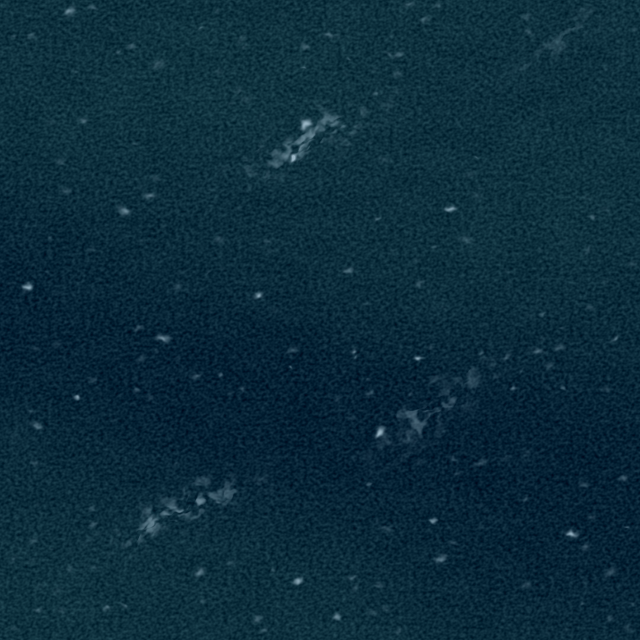
Reproduce this texture procedurally as a WebGL 2 fragment shader.

```glsl
#version 300 es
precision highp float;

uniform vec2 u_resolution;
out vec4 fragColor;

vec2 hash2(vec2 cell) {
    uvec2 v = uvec2(ivec2(cell)) * 1664525u + 1013904223u;
    v.x += v.y * 1664525u;
    v.y += v.x * 1664525u;
    v ^= v >> 16u;
    v.x += v.y * 1664525u;
    v.y += v.x * 1664525u;
    v ^= v >> 16u;
    return vec2(v & 65535u) / 65536.0;
}

float corner(vec2 cell, vec2 offset) {
    float angle = 6.2832 * hash2(cell).x;
    return dot(vec2(cos(angle), sin(angle)), offset);
}

float gradientNoise(vec2 p) {
    vec2 i = floor(p), f = fract(p);
    vec2 w = f * f * f * (f * (f * 6.0 - 15.0) + 10.0);
    vec2 e = vec2(1.0, 0.0);
    return mix(mix(corner(i, f), corner(i + e.xy, f - e.xy), w.x),
               mix(corner(i + e.yx, f - e.yx), corner(i + e.xx, f - e.xx), w.x), w.y);
}

mat2 rotation(float angle) {
    float c = cos(angle), s = sin(angle);
    return mat2(c, -s, s, c);
}

// Scattered soft ellipses, each with a faint dark rim
float flecks(vec2 p, float cells, float density, float radius) {
    vec2 home = floor(p * cells);
    float sum = 0.0;
    for (int y = -1; y <= 1; y++) {
        for (int x = -1; x <= 1; x++) {
            vec2 cell = home + vec2(x, y);
            vec2 pick = hash2(cell + 311.0);
            float crowd = density * (1.0 + 1.6 * gradientNoise(cell / cells * 4.0 + 2.7));
            if (pick.x > crowd) continue;
            vec2 shape = hash2(cell + 57.0);
            vec2 q = p * cells - cell - 0.15 - 0.7 * hash2(cell + 19.0);
            q = rotation(mix(-0.5, 0.9, shape.x)) * q;
            q /= radius * mix(0.6, 1.2, shape.y) * vec2(1.45, 0.85);
            float d = dot(q, q);
            float strength = mix(0.15, 1.0, pow(pick.y, 2.0));
            sum += strength * (exp(-d) - 0.12 * exp(-0.3 * d));
        }
    }
    return sum;
}

// Ragged streaks of thin foam rising to the right
float foamPatches(vec2 p) {
    float sum = 0.0;
    for (int i = 0; i < 4; i++) {
        float k = float(i);
        vec2 centre = fract(vec2(0.28, 0.2) + k * vec2(0.2, 0.58));
        float lean = 0.35 + 0.45 * hash2(vec2(k, 83.0)).x;
        vec2 q = rotation(lean) * (p - centre);
        q.y += 0.025 * gradientNoise(q * 18.0 + k * 9.0);
        vec2 extent = q / vec2(0.1, 0.024);
        float envelope = exp(-dot(extent, extent));
        float shreds = gradientNoise(q * vec2(32.0, 60.0) + k * 13.0)
                     + 0.7 * gradientNoise(q * vec2(75.0, 115.0) + k * 5.0);
        sum += (1.0 - 0.08 * k * k) * envelope * smoothstep(-0.05, 0.65, shreds + 0.22 * envelope);
    }
    return sum;
}

void main() {
    vec2 p = gl_FragCoord.xy / u_resolution.y;

    // Broad shift from teal water to a tilted navy band
    float band = (p.y - 0.48 + 0.29 * p.x) / (0.21 + 0.06 * p.x);
    float depth = exp(-band * band) + 0.35 * gradientNoise(p * vec2(2.5, 4.0) + 3.0);
    vec3 colour = mix(vec3(0.056, 0.192, 0.242), vec3(0.016, 0.127, 0.201), clamp(depth, -0.1, 1.0));

    // Fine ripples
    float ripple = 0.095 * gradientNoise(p * vec2(135.0, 180.0))
                 + 0.08 * gradientNoise(rotation(0.5) * p * vec2(215.0, 250.0) + 40.0)
                 + 0.022 * gradientNoise(p * vec2(14.0, 30.0));
    colour += ripple * vec3(0.85, 1.0, 0.95);

    // Foam and whitecaps
    vec2 warped = p + 0.005 * vec2(gradientNoise(p * 90.0), gradientNoise(p * 90.0 + 7.5));
    float foam = 0.72 * foamPatches(warped)
               + 1.15 * flecks(warped, 14.0, 0.32, 0.08)
               + 0.45 * flecks(warped + 5.0, 30.0, 0.2, 0.13);
    colour = mix(colour, vec3(0.6, 0.71, 0.77), clamp(foam, -0.08, 1.0));

    fragColor = vec4(clamp(colour, 0.0, 1.0), 1.0);
}
```
